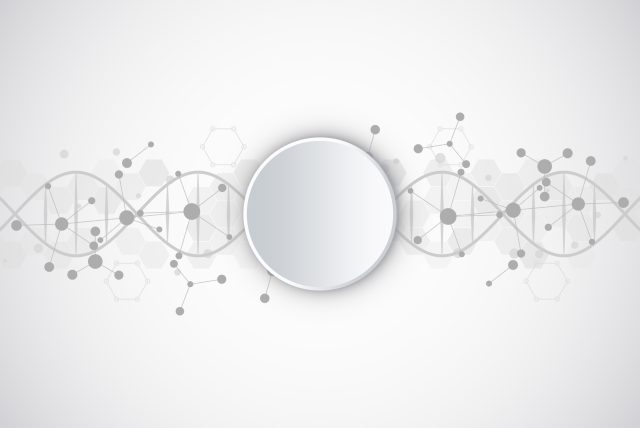
Write a Shadertoy shader that draws this background.

```glsl
const float TAU = 6.28318;

const vec3 PAPER = vec3(0.99);
const vec3 VIGNETTE = vec3(0.235, 0.235, 0.215);
const vec3 TILE = vec3(0.87);
const vec3 STRAND = vec3(0.80);
const vec3 PALE = vec3(0.84);
const vec3 LINK = vec3(0.74);
const vec3 NODE = vec3(0.68);
const vec3 SHADOW = vec3(0.60, 0.60, 0.62);
const vec3 DISC_DARK = vec3(0.785, 0.805, 0.825);
const vec3 DISC_LIGHT = vec3(0.98, 0.98, 0.985);
const vec3 RIM_DARK = vec3(0.80, 0.81, 0.83);

const float DISC_RADIUS = 0.179;
const float FACE_RADIUS = 0.171;
const float HELIX_AMPLITUDE = 0.0977;
const float HELIX_LENS = 0.285;      // distance between crossings
const float HELIX_WIDTH = 0.0035;
const float HAIRLINE = 0.0009;
const float TILE_SIZE = 0.064;
const int HUBS = 7;
const int FAINT_DOTS = 26;

float pixel;

float hash(vec2 v) {
    return fract(sin(dot(v, vec2(127.1, 311.7))) * 43758.5453);
}

float cover(float d) {
    return 1.0 - smoothstep(-0.7 * pixel, 0.7 * pixel, d);
}

float segment(vec2 p, vec2 a, vec2 b) {
    vec2 ab = b - a;
    return length(p - a - ab * clamp(dot(p - a, ab) / dot(ab, ab), 0.0, 1.0));
}

// Signed distance to a hexagon with corners on the x axis
float hexagon(vec2 p, float apothem) {
    p = abs(p);
    return max(p.y, dot(p, vec2(0.866, 0.5))) - apothem;
}

vec2 polar(float angle, float radius) {
    return radius * vec2(cos(angle), sin(angle));
}

// Position and radius of a molecule hub in the left half
vec3 hub(int k) {
    float i = float(k);
    if (k < 3) return vec3(-0.6035 + 0.152 * i, -0.0234 + 0.0146 * i, 0.0155 + 0.002 * i);
    if (k == 3) return vec3(-0.525, -0.111, 0.017);
    if (k == 4) return vec3(-0.129, -0.197, 0.011);
    if (k == 5) return vec3(-0.451, 0.119, 0.0115);
    return vec3(-0.303, -0.164, 0.007);
}

// Faint honeycomb patches along the helix
float tiles(vec2 q) {
    vec2 period = TILE_SIZE * vec2(1.732, 1.0);
    vec2 a = floor(q / period + 0.5);
    vec2 b = floor(q / period) + 0.5;
    vec2 cell = length(q - a * period) < length(q - b * period) ? a : b;
    vec2 centre = cell * period;
    float present = step(0.42, hash(cell + 7.0)) * step(abs(centre.y), 0.105);
    return present * cover(hexagon(q - centre, TILE_SIZE * 0.49)) * (0.2 + 0.4 * hash(cell));
}

// Two crossing waves with tapered rungs
float helix(vec2 q) {
    float phase = q.x / HELIX_LENS + 0.5;
    float wave = HELIX_AMPLITUDE * sin(phase * TAU * 0.5);
    float slope = HELIX_AMPLITUDE * TAU * 0.5 / HELIX_LENS * cos(phase * TAU * 0.5);
    float strands = abs(abs(q.y) - abs(wave)) / sqrt(1.0 + slope * slope);
    float ink = cover(strands - HELIX_WIDTH);
    float slot = fract(phase) * 4.0;
    float nearest = clamp(floor(slot + 0.5), 1.0, 3.0);
    float reach = HELIX_AMPLITUDE * sin(nearest * TAU / 8.0);
    float taper = 0.0042 * (1.0 - 0.75 * abs(q.y) / reach);
    float rung = abs(slot - nearest) * HELIX_LENS / 4.0 - taper;
    return max(ink, 0.85 * cover(max(rung, abs(q.y) - reach)));
}

// Ring outlines with small open circles on their corners
float rings(vec2 q) {
    float ink = 0.0;
    for (int i = 0; i < 4; i++) {
        float side = (i == 0 || i == 3) ? -1.0 : 1.0;
        vec2 v = q - vec2(-0.451 + 0.225 * float(i % 2) + 0.756 * float(i / 2), side * 0.157);
        ink = max(ink, cover(abs(hexagon(v, 0.042)) - HAIRLINE));
        for (int j = 0; j < 6; j++) {
            float d = length(v - polar(TAU * float(j) / 6.0, 0.0485));
            ink = max(ink, cover(abs(d - 0.005) - HAIRLINE));
        }
    }
    return ink;
}

float faintDots(vec2 q) {
    float ink = 0.0;
    for (int i = 0; i < FAINT_DOTS; i++) {
        float s = float(i);
        float x = (s + hash(vec2(s, 1.0))) / float(FAINT_DOTS) * 1.5 - 0.75;
        vec2 at = vec2(x, 0.32 * (hash(vec2(s, 2.0)) - 0.5));
        ink = max(ink, cover(length(q - at) - mix(0.004, 0.013, hash(vec2(s, 3.0)))));
    }
    return ink;
}

// Hubs with spokes; x is link ink, y is node ink
vec2 molecules(vec2 q) {
    vec2 ink = vec2(0.0);
    for (int k = 0; k < HUBS; k++) {
        vec3 h = hub(k);
        ink.y = max(ink.y, cover(length(q - h.xy) - h.z));
        if (k < 2) ink.x = max(ink.x, cover(segment(q, h.xy, hub(k + 1).xy) - HAIRLINE));
        int spokes = (k == 0 || k == 2) ? 5 : (k == 4 || k == 5) ? 1 : 3;
        float start = k == 1 ? 1.75 : k == 3 ? 1.57 : k == 4 ? 1.3 : k == 6 ? 2.25 : 0.66;
        for (int j = 0; j < spokes; j++) {
            float r = hash(vec2(k, j) + 3.0);
            float reach = k < 3 ? mix(0.08, 0.125, r) : mix(0.06, 0.075, r);
            vec2 tip = h.xy + polar(start + TAU * float(j) / float(spokes), reach);
            ink.x = max(ink.x, cover(segment(q, h.xy, tip) - HAIRLINE));
            ink.y = max(ink.y, cover(length(q - tip) - mix(0.006, 0.0125, fract(r * 7.0))));
        }
    }
    return ink;
}

void mainImage(out vec4 fragColor, in vec2 fragCoord) {
    pixel = 1.0 / iResolution.y;
    vec2 q = (fragCoord - 0.5 * iResolution.xy) * pixel;
    float r = length(q);
    vec3 col = PAPER - VIGNETTE * r * r * r;

    // Helix band, back to front
    col = mix(col, TILE, tiles(q));
    col = mix(col, PALE, 0.7 * rings(q));
    col = mix(col, PALE, 0.75 * faintDots(q));
    col = mix(col, STRAND, helix(q));
    vec2 ink = molecules(q.x > 0.0 ? -q : q);   // half-turn symmetry
    col = mix(col, LINK, 0.8 * ink.x);
    col = mix(col, NODE, ink.y);

    // Raised disc
    float outside = max(length(q - vec2(0.005, 0.001)) - DISC_RADIUS, 0.0);
    col = mix(col, SHADOW, 0.75 * exp(-outside / 0.018));
    float lean = dot(q, vec2(0.94, -0.34)) / DISC_RADIUS;
    vec3 rim = mix(vec3(0.99), RIM_DARK, smoothstep(-0.2, 0.9, lean));
    col = mix(col, rim, cover(r - DISC_RADIUS));
    float across = smoothstep(-0.95, 1.0, q.x / FACE_RADIUS);
    col = mix(col, mix(DISC_DARK, DISC_LIGHT, across), cover(r - FACE_RADIUS));

    fragColor = vec4(col, 1.0);
}
```
